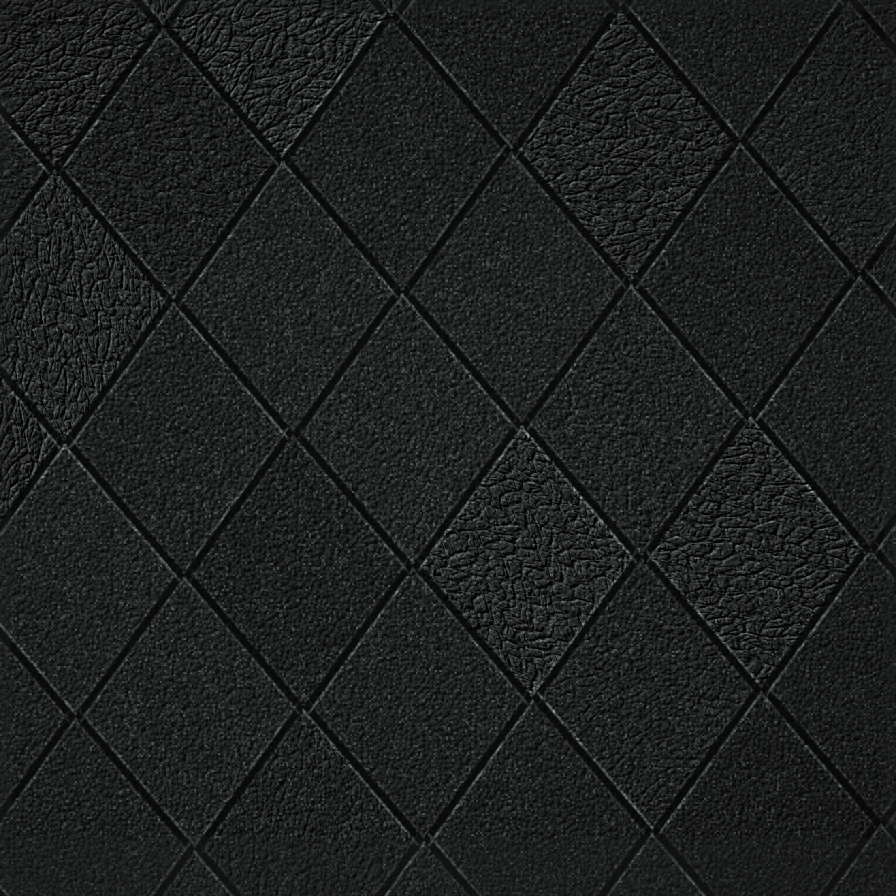
Give the GLSL for this texture, as a three.js fragment shader.

```glsl
// Dark leather diamonds laid in a skewed lattice, some smooth and some creased, with worn pale edges.
varying vec2 vUv;

// Lattice: one top corner and the two sides of a diamond
const vec2 ORIGIN = vec2(0.449, 0.6745);
const vec2 SIDE_A = vec2(0.1335, -0.148);
const vec2 SIDE_B = vec2(-0.1217, -0.158);
const float TILE_WIDTH = 0.196;
const float SEAM_TILT = 0.03;

const vec3 LEATHER = vec3(0.107, 0.114, 0.111);
const vec3 GROOVE = vec3(0.022, 0.025, 0.024);
const vec3 WORN_EDGE = vec3(0.26, 0.28, 0.27);
const vec3 TINT = vec3(0.96, 1.0, 0.98);

float hash(vec2 p) {
  vec3 q = fract(p.xyx * 0.1031);
  q += dot(q, q.yzx + 33.33);
  return fract((q.x + q.y) * q.z);
}

float cross2(vec2 a, vec2 b) { return a.x * b.y - a.y * b.x; }

vec2 rotate(vec2 p, float angle) {
  float c = cos(angle), s = sin(angle);
  return vec2(c * p.x - s * p.y, s * p.x + c * p.y);
}

// Distances to the nearest and second nearest cell points
vec2 cellular(vec2 p) {
  vec2 cell = floor(p), f = p - cell, nearest = vec2(9.0);
  for (int y = -1; y <= 1; y++) {
    for (int x = -1; x <= 1; x++) {
      vec2 o = vec2(float(x), float(y));
      vec2 id = cell + o;
      float d = length(o + vec2(hash(id), hash(id + 57.3)) - f);
      nearest = d < nearest.x ? vec2(d, nearest.x) : vec2(nearest.x, min(nearest.y, d));
    }
  }
  return nearest;
}

// 0 inside a crease, 1 on the skin between creases
float creases(vec2 p) {
  p += 0.35 * vec2(sin(p.y * 1.7 + sin(p.x * 0.9)), sin(p.x * 1.3 + sin(p.y * 1.1)));
  vec2 d = cellular(p);
  return smoothstep(0.0, 0.32, d.y - d.x);
}

float leatherHeight(vec2 p, float wear, float seed) {
  float height = -0.5 * cellular(p * 190.0).x;
  if (wear > 0.0) {
    vec2 q = rotate(p, seed * 6.283) * vec2(42.0, 68.0) + seed * 40.0;
    height += wear * (0.65 * creases(q) + 0.4 * creases(q * 2.1 + 7.0));
  }
  return height;
}

// Creasing of each tile: 0 smooth, 1 heavily creased
float tileWear(vec2 tile) {
  float diagonal = tile.x + tile.y;
  if (tile.x < -1.5) return abs(diagonal + 2.0) < 0.5 ? 0.45 : 1.0;
  if (tile.x < -0.5 || tile.x > 2.5) return 0.0;
  if (tile.x < 0.5) {
    if (mod(tile.y, 2.0) > 0.5) return 0.0;
    return diagonal < -1.5 ? 0.85 : 0.2;
  }
  if (abs(mod(tile.y, 3.0) - 1.0) < 0.5) return 0.0;
  return abs(diagonal - 1.0) < 0.5 ? 1.0 : 0.35;
}

float line(float d, float halfWidth) {
  return 1.0 - smoothstep(halfWidth * 0.3, halfWidth * 1.5, abs(d));
}

// x: groove, y: worn ridge; across is a lattice coordinate, along the other one
vec2 seam(float across, float along, float seed) {
  float index = floor(across + 0.5);
  float rnd = hash(vec2(index, floor(along)) + seed);
  float d = (across - index - SEAM_TILT * (fract(along) - 0.5)) * TILE_WIDTH;
  d *= rnd < 0.5 ? -1.0 : 1.0;
  float groove = 1.0 - smoothstep(0.002, 0.0058, abs(d));
  float ridge = line(d - 0.0055, 0.0017) * mix(0.4, 1.0, fract(rnd * 7.0));
  return vec2(groove, ridge + 0.25 * line(d + 0.006, 0.0015));
}

void main() {
  vec2 p = vUv;
  vec2 d = p - ORIGIN;
  vec2 st = vec2(cross2(d, SIDE_B), cross2(SIDE_A, d)) / cross2(SIDE_A, SIDE_B);
  vec2 tile = floor(st);
  float seed = hash(tile + 20.0);
  float wear = tileWear(tile);

  // Embossed skin lit from the upper left
  float height = leatherHeight(p, wear, seed);
  float relief = height - leatherHeight(p + vec2(-0.0016, 0.0016), wear, seed);
  float speck = hash(floor(p * 420.0));
  vec3 color = LEATHER * (0.9 + 0.2 * seed + 0.12 * wear);
  color += TINT * (0.24 * relief + 0.05 * (height + 0.23 - 0.8 * wear));
  color += TINT * (0.07 * (speck - 0.5) + 0.12 * pow(speck, 16.0));

  // Grooves and rubbed edges
  vec2 seamA = seam(st.x, st.y, 31.0);
  vec2 seamB = seam(st.y, st.x, 83.0);
  float mottle = 0.65 + 0.25 * sin(p.x * 90.0 + 2.0 * sin(p.y * 130.0)) + 0.5 * (speck - 0.5);
  color = mix(color, GROOVE, 0.85 * max(seamA.x, seamB.x));
  color += WORN_EDGE * max(seamA.y, seamB.y) * mottle;

  // Soft light falloff and a faint pale border, widest at the bottom
  vec2 fromLight = p - vec2(0.42, 0.45);
  color *= 1.12 - 0.6 * dot(fromLight, fromLight);
  float side = min(min(p.x, 1.0 - p.x), 1.0 - p.y);
  float border = max(1.0 - smoothstep(0.01, 0.016, side), 1.0 - smoothstep(0.062, 0.068, p.y));
  color = mix(color, vec3(0.125, 0.132, 0.129), 0.3 * border);

  gl_FragColor = vec4(max(color, 0.015), 1.0);
}
```
